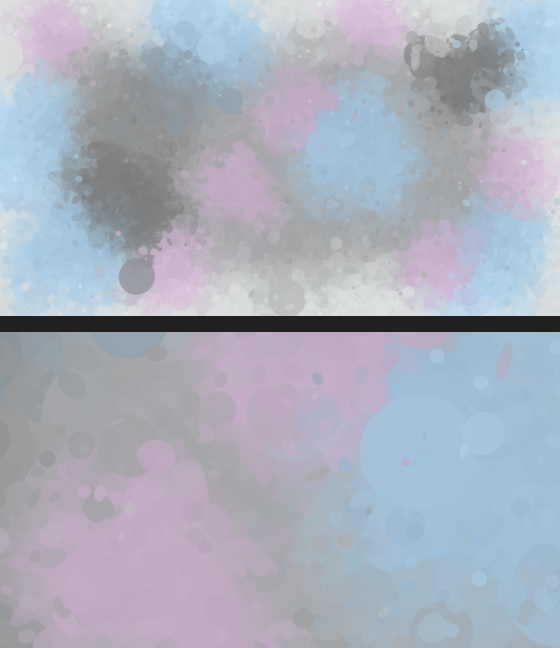
Top, the full canvas; bottom, a detail of the centre.
Give the GLSL for this background, as a Shadertoy shader.

```glsl
// Soft paint splatter: grey ground with drifting blue and pink clouds.
// A smooth colour field is repainted by layers of cellular daubs, each an
// ellipse tinted with the field colour found near its own centre.

const vec3 PALE_GREY = vec3(0.86, 0.87, 0.87);
const vec3 MID_GREY  = vec3(0.645, 0.652, 0.658);
const vec3 DARK_GREY = vec3(0.47, 0.47, 0.47);
const vec3 DEEP_BLUE = vec3(0.62, 0.76, 0.86);
const vec3 PALE_BLUE = vec3(0.69, 0.84, 0.94);
const vec3 DEEP_PINK = vec3(0.77, 0.67, 0.78);
const vec3 PALE_PINK = vec3(0.87, 0.77, 0.88);

vec4 hash4(vec2 p) {
    vec4 q = fract(p.xyxy * vec4(0.1031, 0.1030, 0.0973, 0.1099));
    q += dot(q, q.wzxy + 33.33);
    return fract((q.xxyz + q.yzzw) * q.zywx);
}

vec2 warp(vec2 p) {
    return p + 0.022 * sin(p.yx * 13.0 + vec2(0.4, 2.1))
             + 0.012 * sin(p.yx * 31.0 + vec2(1.7, 0.3));
}

// Soft round cloud: 1 in the middle, 0 beyond the radius.
float cloud(vec2 p, vec2 centre, float radius) {
    return smoothstep(1.0, 0.35, length(p - centre) / radius);
}

// Six blue clouds on a wide S-shaped sweep.
float blueClouds(vec2 p, float aspect) {
    float clear = 1.0;
    for (int i = 0; i < 6; i++) {
        float n = float(i);
        vec2 centre = vec2(aspect * (0.5 - 0.46 * cos(n * 0.628)),
                           fract(0.55 - 0.345 * n));
        clear *= 1.0 - cloud(p, centre, 0.29);
    }
    return 1.0 - clear;
}

// Seven pink clouds on rising diagonals.
float pinkClouds(vec2 p, float aspect) {
    float clear = 1.0;
    for (int i = 0; i < 7; i++) {
        float n = float(i);
        float x = 0.085 + 0.14 * n + 0.34 * n * exp(-1.3 * n);
        vec2 centre = vec2(aspect * x, fract(0.88 + 0.26 * n));
        clear *= 1.0 - cloud(p, centre, 0.175);
    }
    return 1.0 - clear;
}

// Underlying colour; everything pales towards the canvas border.
vec3 colourField(vec2 p, float aspect) {
    vec2 q = warp(p);
    vec2 border = min(q, vec2(aspect, 1.0) - q);
    float inner = smoothstep(-0.02, 0.27, min(border.x, border.y));
    float dark = max(cloud(q, vec2(0.22 * aspect, 0.40), 0.25),
                     cloud(q, vec2(0.83 * aspect, 0.77), 0.19));
    dark = max(dark, 0.55 * cloud(q, vec2(0.27 * aspect, 0.66), 0.28));
    vec3 col = mix(PALE_GREY, MID_GREY, inner);
    col = mix(col, mix(PALE_BLUE, DEEP_BLUE, inner), 0.92 * blueClouds(q, aspect));
    col = mix(col, DARK_GREY, 0.85 * dark);
    return mix(col, mix(PALE_PINK, DEEP_PINK, inner), 0.92 * pinkClouds(q, aspect));
}

// Paints one jittered grid of ellipses. radii: smallest and largest, in cells;
// slim: narrowest width to length; spread: reach of the colour lookup.
vec3 paintDaubs(vec3 col, vec2 p, float aspect, float cell, float density,
                vec2 radii, float slim, float spread, float tone,
                float opacity, float seed) {
    vec2 home = floor(p / cell);
    float soft = 0.8 / iResolution.y;
    for (int j = -1; j <= 1; j++)
    for (int i = -1; i <= 1; i++) {
        vec2 id = home + vec2(i, j);
        vec4 a = hash4(id + 41.0 + seed * 17.0);
        vec4 b = hash4(id + 97.0 + seed * 29.0);
        if (a.z > density) continue;
        vec2 centre = (id + a.xy) * cell;
        float radius = cell * mix(radii.x, radii.y, a.w * a.w);
        float angle = 6.2832 * b.x;
        float c = cos(angle), s = sin(angle);
        vec2 q = mat2(c, -s, s, c) * (p - centre);
        float ratio = mix(slim, 1.0, b.y);
        float dist = (length(q / vec2(1.0, ratio)) - radius) * ratio;
        float cover = smoothstep(soft, -soft, dist);
        if (cover <= 0.0) continue;
        vec2 source = centre + spread * (b.zw - 0.5);
        vec3 paint = colourField(source, aspect) + tone * (fract(b.x * 7.0 + b.z) - 0.5);
        col = mix(col, paint, cover * opacity);
    }
    return col;
}

void mainImage(out vec4 fragColor, in vec2 fragCoord) {
    float aspect = iResolution.x / iResolution.y;
    vec2 p = fragCoord / iResolution.y;
    vec3 col = colourField(p, aspect);

    // Dense brushwork, from broad daubs to fine flecks.
    float cell = 0.14;
    for (int k = 0; k < 5; k++) {
        float n = float(k);
        col = paintDaubs(col, p, aspect, cell, 0.95 - 0.1 * n, vec2(0.25, 0.75),
                         0.45, 0.09, 0.035, 0.65, n + 1.0);
        cell *= 0.64;
    }

    // Sparse accents: large discs, droplets and thin slivers.
    col = paintDaubs(col, p, aspect, 0.21, 0.40, vec2(0.14, 0.33), 0.95, 0.20, 0.03, 0.75, 7.0);
    col = paintDaubs(col, p, aspect, 0.085, 0.30, vec2(0.08, 0.27), 0.85, 0.22, 0.06, 0.8, 8.0);
    col = paintDaubs(col, p, aspect, 0.042, 0.22, vec2(0.10, 0.27), 0.70, 0.18, 0.09, 0.8, 9.0);
    col = paintDaubs(col, p, aspect, 0.075, 0.22, vec2(0.10, 0.30), 0.22, 0.15, 0.12, 0.75, 10.0);

    fragColor = vec4(clamp(col, 0.0, 1.0), 1.0);
}
```
